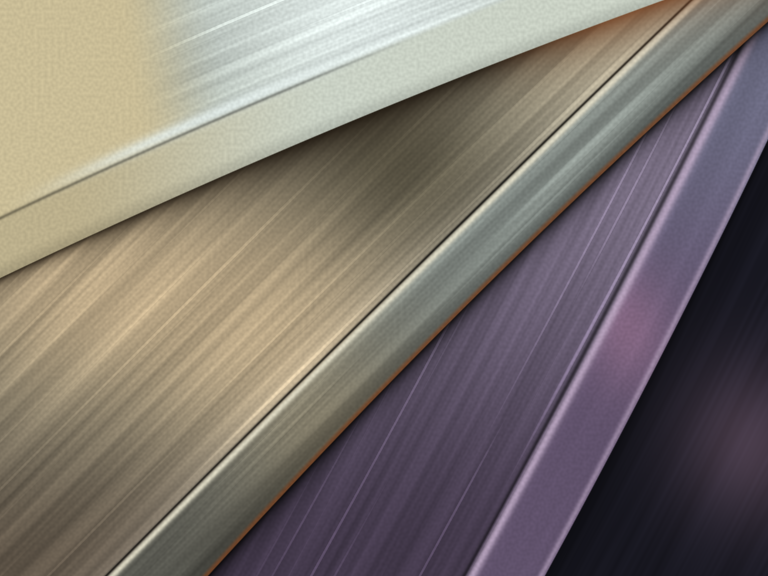
Give the GLSL for this texture, as a Shadertoy shader.

```glsl
// Four overlapping brushed metal plates fanning out from the upper right.
// Each bowed seam gives across/along coordinates, used for layering, edge
// light and shadow; stretched gradient noise makes the brushing and scratches.
#define BRUSH_STRENGTH 0.30
#define BRUSH_FREQ 85.0
#define SCRATCH_STRENGTH 0.30
#define GRAIN_STRENGTH 0.07
#define SHADOW_DEPTH 0.88
#define CREAM vec3(0.79, 0.74, 0.59)
#define SILVER vec3(0.89, 0.93, 0.92)
#define BRONZE vec3(0.73, 0.65, 0.52)
#define COPPER vec3(0.46, 0.26, 0.14)
#define VIOLET vec3(0.34, 0.29, 0.38)
#define LILAC vec3(0.76, 0.68, 0.78)
#define NIGHT vec3(0.09, 0.09, 0.125)

vec2 gradientAt(vec2 cell) {
    float a = 6.2832 * fract(sin(dot(cell, vec2(127.1, 311.7))) * 43758.5);
    return vec2(cos(a), sin(a));
}

float gradientNoise(vec2 p) {
    vec2 i = floor(p), f = fract(p);
    vec2 u = f * f * f * (f * (f * 6.0 - 15.0) + 10.0);
    vec2 e = vec2(1.0, 0.0);
    float low = mix(dot(gradientAt(i), f), dot(gradientAt(i + e), f - e), u.x);
    float high = mix(dot(gradientAt(i + e.yx), f - e.yx),
                     dot(gradientAt(i + 1.0), f - 1.0), u.x);
    return mix(low, high, u.y);
}

// x: distance to the upper left of a bowed line, y: distance along it
vec2 seam(vec2 p, vec2 a, vec2 b, float bow) {
    vec2 dir = normalize(b - a);
    float along = dot(p - a, dir);
    float t = along / length(b - a);
    return vec2(dot(p - a, vec2(-dir.y, dir.x)) - bow * 4.0 * t * (1.0 - t), along);
}

float glow(vec2 p, vec2 center, vec2 radius) {
    vec2 q = (p - center) / radius;
    return exp(-dot(q, q));
}

float line(float d, float width) {
    return exp(-d * d / (width * width));
}

float brushed(vec2 s) {
    float sum = 0.0, freq = BRUSH_FREQ * 0.45, amp = 0.5;
    for (int i = 0; i < 3; i++) {
        sum += amp * gradientNoise(vec2(s.x * freq, s.y * 1.6 + float(i) * 17.3));
        freq *= 2.1;
        amp *= 0.8;
    }
    return sum;
}

float scratches(vec2 s) {
    float n = gradientNoise(vec2(s.x * BRUSH_FREQ, s.y * 1.3 + 41.0));
    return smoothstep(0.26, 0.55, n);
}

vec3 topPlate(vec2 p, vec2 edge, float grain) {
    float ridge = edge.x - 0.097;
    float silver = smoothstep(0.20, 0.38, p.x - 0.15 * (1.0 - p.y));
    float shine = glow(p, vec2(0.66, 0.96), vec2(0.36, 0.20));
    vec3 face = mix(CREAM, vec3(0.60, 0.63, 0.59), silver);
    face = mix(face, SILVER, silver * shine);
    face *= 1.0 + silver * (BRUSH_STRENGTH * brushed(edge) + 0.2 * scratches(edge));
    vec3 rim = mix(CREAM * 0.93, vec3(0.79, 0.82, 0.77), smoothstep(0.1, 0.6, p.x));
    rim *= 0.88 + 0.12 * smoothstep(0.0, 0.03, edge.x);
    vec3 col = mix(rim, face, smoothstep(-0.006, 0.006, ridge));
    float fade = 1.0 - smoothstep(0.45, 0.8, p.x);
    col = mix(col, SILVER, fade * 0.8 * line(ridge - 0.008, 0.012) * smoothstep(0.0, 0.3, p.x));
    col *= 1.0 - 0.35 * fade * line(ridge + 0.003, 0.003);
    return col * (1.0 + grain);
}

vec3 bronzePlate(vec2 p, vec2 ridge, float edge, float grain) {
    vec3 face = mix(vec3(0.37, 0.33, 0.28), vec3(0.45, 0.43, 0.37), smoothstep(0.0, 0.4, p.y));
    face = mix(face, BRONZE, 0.95 * glow(p, vec2(0.20, 0.50), vec2(0.42, 0.22)));
    face = mix(face, BRONZE, 0.75 * glow(p, vec2(0.48, 0.40), vec2(0.20, 0.18)));
    face = mix(face, vec3(0.28, 0.26, 0.20), 0.7 * glow(p, vec2(0.70, 0.73), vec2(0.17, 0.14)));
    face = mix(face, vec3(0.66, 0.63, 0.54), 0.8 * glow(p, vec2(1.04, 0.89), vec2(0.24, 0.18)));
    face += 0.13 * exp(-abs(ridge.x) / 0.035);
    vec3 rim = mix(vec3(0.36, 0.36, 0.33), vec3(0.52, 0.55, 0.53), smoothstep(0.0, 0.65, p.y));
    rim = mix(rim, vec3(0.60, 0.55, 0.44), 0.6 * glow(p, vec2(0.56, 0.27), vec2(0.2)));
    rim *= 0.7 + 0.3 * smoothstep(0.0, 0.06, edge);
    vec3 col = mix(rim, face, smoothstep(-0.004, 0.004, ridge.x));
    col *= 1.0 + BRUSH_STRENGTH * 1.2 * brushed(ridge) + 0.6 * SCRATCH_STRENGTH * scratches(ridge);
    col = mix(col, vec3(0.92, 0.90, 0.81), 0.85 * line(ridge.x + 0.003, 0.0055));
    col *= 1.0 - 0.75 * line(ridge.x - 0.005, 0.0025);
    col = mix(col, COPPER, 0.8 * (1.0 - smoothstep(0.002, 0.011, edge)));
    return col * (1.0 + grain);
}

vec3 violetPlate(vec2 p, vec2 ridge, float edge, float grain) {
    vec3 face = mix(VIOLET * 0.78, vec3(0.49, 0.45, 0.53), smoothstep(0.0, 0.8, p.y));
    face *= 1.0 + BRUSH_STRENGTH * brushed(ridge) + 1.6 * SCRATCH_STRENGTH * scratches(ridge);
    vec3 rim = mix(VIOLET * 1.12, vec3(0.42, 0.42, 0.51), smoothstep(0.3, 0.9, p.y));
    rim = mix(rim, vec3(0.55, 0.42, 0.53), 0.8 * glow(p, vec2(1.09, 0.43), vec2(0.07, 0.1)));
    rim *= 1.0 + 0.3 * BRUSH_STRENGTH * brushed(ridge);
    vec3 col = mix(rim, face, smoothstep(-0.004, 0.004, ridge.x));
    col = mix(col, LILAC, 0.8 * line(ridge.x + 0.003, 0.008));
    col *= 1.0 - 0.5 * line(ridge.x - 0.009, 0.004);
    col = mix(col, LILAC, 0.5 * line(edge - 0.006, 0.005));
    return col * (1.0 + grain);
}

void mainImage(out vec4 fragColor, in vec2 fragCoord) {
    vec2 p = fragCoord / iResolution.y;
    float px = 1.0 / iResolution.y;
    float grain = GRAIN_STRENGTH * gradientNoise(p * 170.0);
    vec2 top = seam(p, vec2(0.0, 0.517), vec2(1.128, 0.991), 0.015);
    vec2 bronzeRidge = seam(p, vec2(0.191, 0.0), vec2(1.198, 0.991), 0.004);
    vec2 bronze = seam(p, vec2(0.361, 0.0), vec2(1.333, 0.962), 0.018);
    vec2 violetRidge = seam(p, vec2(0.816, 0.0), vec2(1.31, 0.948), -0.006);
    vec2 violet = seam(p, vec2(0.946, 0.0), vec2(1.333, 0.757), -0.006);

    // Dark plate with a faint rosy reflection
    vec3 col = NIGHT * (1.0 + 0.4 * brushed(violet));
    col += vec3(0.19, 0.14, 0.16) * glow(p, vec2(1.31, 0.23), vec2(0.14, 0.15));
    col *= 1.0 - 0.5 * exp(min(violet.x, 0.0) / 0.02);

    // Plates stacked from back to front, each shaded by the one above
    vec3 layer = violetPlate(p, violetRidge, violet.x, grain);
    layer *= 1.0 - SHADOW_DEPTH * exp(min(bronze.x, 0.0) / 0.014);
    col = mix(col, layer, smoothstep(-px, px, violet.x));

    layer = bronzePlate(p, bronzeRidge, bronze.x, grain);
    float reach = mix(0.010, 0.034, smoothstep(0.0, 0.7, p.x));
    float shade = exp(min(top.x, 0.0) / reach);
    vec3 shadowTint = mix(vec3(0.10, 0.07, 0.04), COPPER, smoothstep(0.8, 1.1, p.x));
    layer = mix(layer, shadowTint, SHADOW_DEPTH * shade);
    col = mix(col, layer, smoothstep(-px, px, bronze.x));

    col = mix(col, topPlate(p, top, grain), smoothstep(-px, px, top.x));
    fragColor = vec4(clamp(col, 0.0, 1.0), 1.0);
}
```
